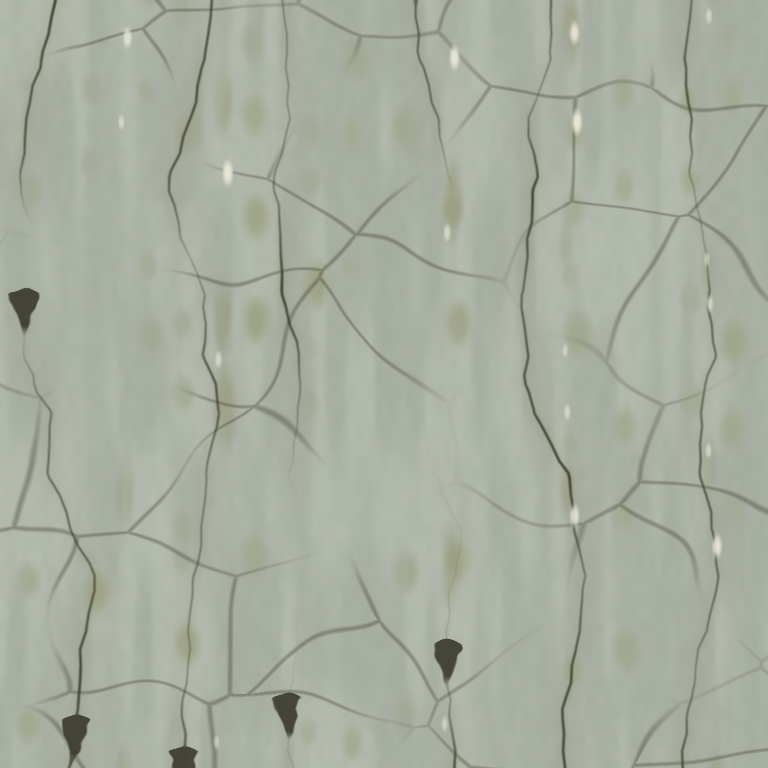
This texture is drawn by a WebGL 1 fragment shader. Its source:

```glsl
precision highp float;
// Weathered grey-green paint with vertical cracks, a faint web, ochre stains and pale glints.
uniform vec2 u_resolution;

#define CRACK_COUNT 6.0
#define CRACK_WIDTH 0.0013
#define CHIP_WIDTH 0.017
#define CHIP_CHANCE 0.08
#define WEB_GRID vec2(4.5, 6.0)
#define WEB_STRENGTH 0.34
#define STAIN_STRENGTH 0.62
#define GLINT_CHANCE 0.42
#define MOTTLE 0.055

const vec3 PAINT = vec3(0.66, 0.69, 0.64);
const vec3 PALE = vec3(0.69, 0.72, 0.67);
const vec3 TAN = vec3(0.62, 0.64, 0.53);
const vec3 OCHRE = vec3(0.54, 0.53, 0.38);
const vec3 CRACK = vec3(0.20, 0.20, 0.15);
const vec3 GLINT = vec3(0.91, 0.91, 0.85);

float hash(vec2 p) {
  vec3 q = fract(p.xyx * 0.1031);
  q += dot(q, q.yzx + 33.33);
  return fract((q.x + q.y) * q.z);
}

float noise(vec2 p) {
  vec2 i = floor(p), f = fract(p);
  f *= f * (3.0 - 2.0 * f);
  vec2 e = vec2(1.0, 0.0);
  return mix(mix(hash(i), hash(i + e), f.x),
             mix(hash(i + e.yx), hash(i + e.xx), f.x), f.y);
}

// Piecewise linear random line, 0 to 1
float kink(float t, float seed) {
  float i = floor(t);
  return mix(hash(vec2(i, seed)), hash(vec2(i + 1.0, seed)), t - i);
}

// Soft upright spots, gathered in some of the grid columns
float spots(vec2 uv, vec2 grid, vec2 size, float chance, float columns, float seed) {
  vec2 p = uv * grid, base = floor(p);
  float mask = 0.0;
  for (int j = -1; j <= 1; j++)
    for (int i = -1; i <= 1; i++) {
      vec2 cell = base + vec2(float(i), float(j));
      float column = hash(vec2(cell.x, grid.x));
      float rnd = hash(cell + seed), rnd2 = hash(cell + seed + 57.0);
      vec2 center = cell + 0.5 + vec2(0.6 * (fract(column * 7.0) - 0.5) + 0.16 * (rnd2 - 0.5),
                                      0.8 * (hash(cell + seed + 91.0) - 0.5));
      float d = length((p - center) / (grid * size * (0.6 + 0.6 * rnd2)));
      float present = step(rnd, chance) * step(column, columns);
      mask = max(mask, present * (0.5 + 0.5 * rnd2) * (1.0 - smoothstep(0.25, 1.0, d)));
    }
  return mask;
}

// Distance to the borders of wide cells, in canvas units
float webDistance(vec2 uv) {
  vec2 p = uv * WEB_GRID, base = floor(p);
  vec2 near = vec2(9.0), next = vec2(9.0);
  for (int j = -1; j <= 1; j++)
    for (int i = -1; i <= 1; i++) {
      vec2 cell = base + vec2(float(i), float(j));
      vec2 r = cell + vec2(hash(cell + 11.0), hash(cell + 37.0)) - p;
      if (dot(r, r) < dot(near, near)) { next = near; near = r; }
      else if (dot(r, r) < dot(next, next)) next = r;
    }
  float gap = max(length(next - near), 0.01);
  return (dot(next, next) - dot(near, near)) / (2.0 * gap * WEB_GRID.y);
}

float crackX(float id, float y) {
  float home = (id + 0.5 + 0.35 * (hash(vec2(id, 5.0)) - 0.5)) / CRACK_COUNT;
  return home + 0.10 * (kink(y * 4.0, id + 20.0) - 0.5)
       + 0.034 * (kink(y * 13.0, id + 40.0) - 0.5) + 0.006 * (kink(y * 45.0, id + 60.0) - 0.5);
}

// x: crack darkness, y: tinted fringe
vec2 cracks(vec2 uv, float aa) {
  vec2 result = vec2(0.0);
  for (float id = 0.0; id < CRACK_COUNT; id++) {
    float x = crackX(id, uv.y);
    float slope = (crackX(id, uv.y + 0.002) - x) / 0.002;
    float d = abs(uv.x - x) / sqrt(1.0 + slope * slope);
    float shade = smoothstep(0.12, 0.45, kink(uv.y * 3.0, id + 80.0))
                * mix(0.35, 1.0, kink(uv.y * 8.0, id + 100.0));
    // Wedge chips: flat on top, pointed below
    float t = uv.y * 9.0 + id * 0.37, f = fract(t);
    float chip = step(hash(vec2(floor(t), id + 120.0)), CHIP_CHANCE)
               * smoothstep(0.0, 0.6, f) * (1.0 - smoothstep(0.56, 0.64, f));
    chip *= 0.7 + 0.5 * noise(uv * 90.0);
    shade = max(shade, min(chip * 5.0, 1.0));
    float width = CRACK_WIDTH * (0.6 + shade) + CHIP_WIDTH * chip;
    float line = 1.0 - smoothstep(width - 0.0015 - aa * 0.5, width + 0.001 + aa * 0.5, d);
    result = max(result, shade * vec2(line, exp(-d / 0.007)));
  }
  return result;
}

void main() {
  vec2 uv = gl_FragCoord.xy / u_resolution.y;
  float aa = 1.0 / u_resolution.y;

  // Brushed paint
  float streak = noise(uv * vec2(48.0, 6.0));
  float broad = noise(uv * vec2(9.0, 3.0) + 30.0);
  float grain = noise(uv * vec2(120.0, 55.0) + 70.0);
  vec3 color = mix(PAINT, PALE, smoothstep(0.45, 0.75, 0.55 * streak + 0.45 * broad));
  color *= 1.0 + MOTTLE * (0.5 * streak + 0.5 * grain - 0.5);

  // Stains, broken up by the streaks
  float faint = spots(uv, vec2(14.0, 10.0), vec2(0.022, 0.036), 0.5, 0.85, 3.0);
  float strong = spots(uv, vec2(9.0, 6.0), vec2(0.019, 0.075), 0.55, 0.55, 19.0);
  color = mix(color, TAN, faint * (0.45 + 0.6 * streak));
  color = mix(color, OCHRE, strong * STAIN_STRENGTH * (0.4 + 0.6 * noise(uv * vec2(80.0, 22.0))));

  // Faint web, then main cracks with their fringe
  vec2 warp = vec2(noise(uv * 10.0), noise(uv * 10.0 + 50.0)) - 0.5;
  float web = 1.0 - smoothstep(0.0, 0.0028 + aa, webDistance(uv + 0.05 * warp));
  web *= smoothstep(0.3, 0.65, noise(uv * 6.0 + 15.0));
  color = mix(color, CRACK, web * WEB_STRENGTH);
  vec2 crack = cracks(uv, aa);
  color = mix(color, OCHRE, 0.3 * crack.y);
  color = mix(color, CRACK, 0.85 * crack.x);

  // Glints share the columns of the strong stains
  float glint = spots(uv, vec2(9.0, 8.0), vec2(0.008, 0.019), GLINT_CHANCE, 0.55, 43.0);
  color = mix(color, GLINT, glint);
  gl_FragColor = vec4(color, 1.0);
}
```
